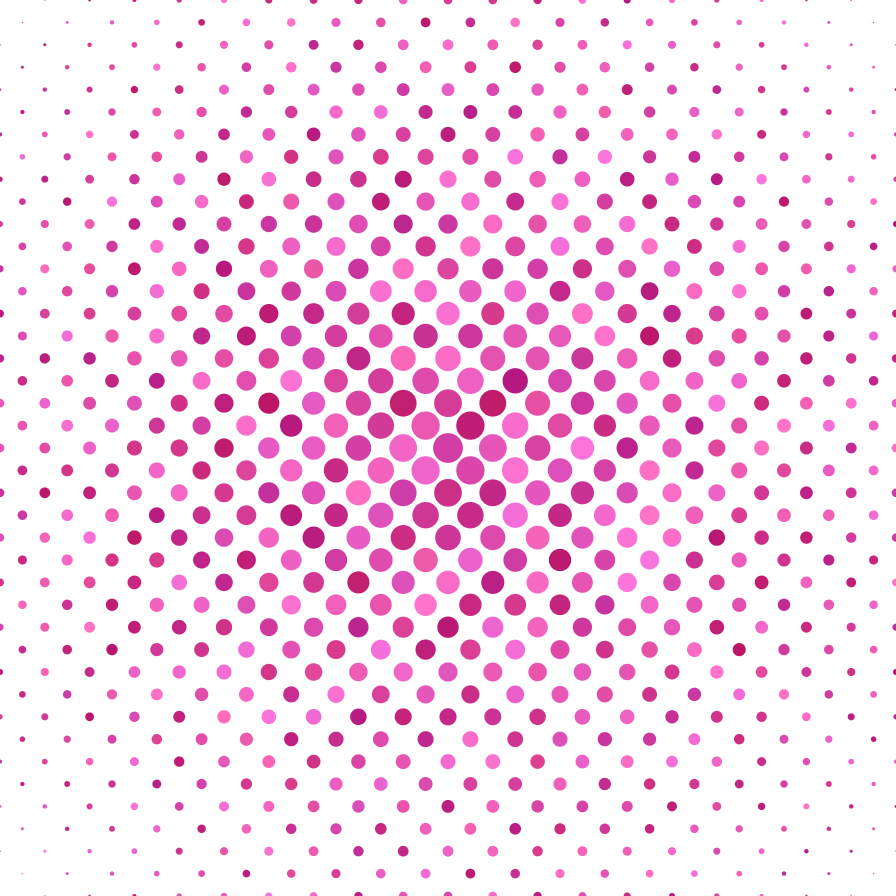
This pattern is drawn by a Shadertoy shader. Its source:

```glsl
#define HALF_STEP 0.025      // half the spacing between dots in a row
#define CENTER_RADIUS 0.0166 // dot radius at the middle
#define FADE_REACH 0.7071    // distance at which dots vanish
#define HUE_SPREAD 0.12
#define SEED 17.0

const vec3 PAPER = vec3(1.0);
const vec3 DEEP_MAGENTA = vec3(0.72, 0.09, 0.46);
const vec3 LIGHT_PINK = vec3(1.0, 0.46, 0.83);

// Two random values per lattice point
vec2 hash22(vec2 p) {
    vec3 q = fract(vec3(p.xyx) * vec3(0.1031, 0.1030, 0.0973));
    q += dot(q, q.yzx + 33.33);
    return fract((q.xx + q.yz) * q.zy);
}

// Nearest point of the staggered lattice, in half steps
vec2 nearestDot(vec2 p) {
    vec2 diagonal = floor(0.5 * vec2(p.x + p.y, p.x - p.y) / HALF_STEP + 0.5);
    return vec2(diagonal.x + diagonal.y, diagonal.x - diagonal.y);
}

// Random magenta, with a shift between rose and violet
vec3 dotColor(vec2 cell) {
    vec2 random = hash22(cell + 100.0 + SEED);
    vec3 color = mix(DEEP_MAGENTA, LIGHT_PINK, random.x);
    float tint = (random.y - 0.5) * HUE_SPREAD;
    return clamp(color + vec3(-0.3, 0.1, 1.0) * tint, 0.0, 1.0);
}

void mainImage(out vec4 fragColor, in vec2 fragCoord) {
    float canvas = min(iResolution.x, iResolution.y);
    vec2 p = (fragCoord - 0.5 * iResolution.xy) / canvas;
    float pixel = 1.0 / canvas;

    // Radius shrinks linearly away from the middle
    vec2 cell = nearestDot(p);
    vec2 center = cell * HALF_STEP;
    float radius = CENTER_RADIUS * max(0.0, 1.0 - length(center) / FADE_REACH);

    // Smooth disc over the paper
    float edge = length(p - center) - radius;
    float coverage = clamp(0.5 - edge / pixel, 0.0, 1.0);
    fragColor = vec4(mix(PAPER, dotColor(cell), coverage), 1.0);
}
```
